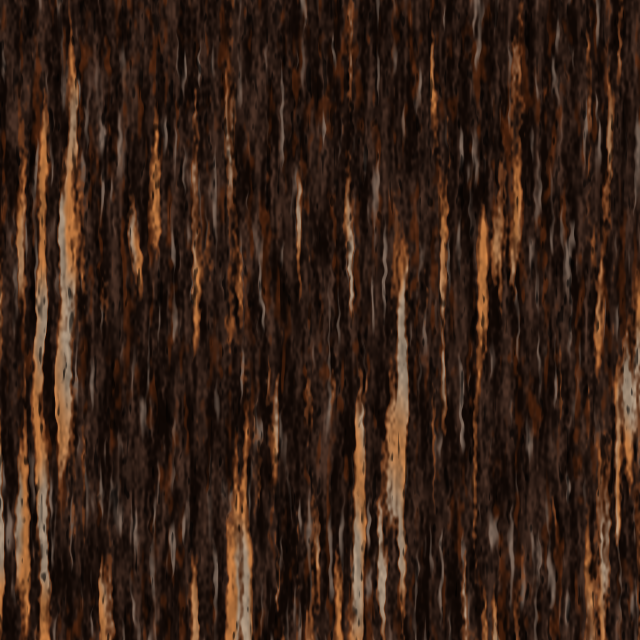
Reproduce this texture procedurally as a WebGL 2 fragment shader.

```glsl
#version 300 es
precision highp float;

uniform vec2 u_resolution;
out vec4 fragColor;

float hash(vec2 p) {
    return fract(sin(dot(p, vec2(127.1, 311.7))) * 43758.5453);
}

// Smooth random values along one vertical fibre, each with its own offset
float fibre(float column, float y) {
    y += 31.0 * hash(vec2(column, 7.3));
    float cell = floor(y);
    float t = smoothstep(0.0, 1.0, y - cell);
    return mix(hash(vec2(column, cell)), hash(vec2(column, cell + 1.0)), t);
}

// Neighbouring fibres blended across the grain
float grain(vec2 p, vec2 frequency, float seed) {
    p *= frequency;
    float column = floor(p.x);
    float t = smoothstep(0.0, 1.0, p.x - column);
    column += seed * 301.0;
    return mix(fibre(column, p.y), fibre(column + 1.0, p.y), t);
}

void main() {
    vec2 uv = gl_FragCoord.xy / u_resolution.y;

    // Slight sway and ragged fibre edges
    vec2 p = uv;
    p.x += 0.008 * (grain(uv, vec2(14.0, 7.0), 1.0) - 0.5);
    p.x += 0.005 * (grain(uv, vec2(90.0, 55.0), 2.0) - 0.5);

    // Fine texture shared by all layers
    float hair = grain(p, vec2(210.0, 22.0), 3.0);
    float speck = grain(uv, vec2(250.0, 110.0), 4.0);
    float fine = 0.6 * hair + 0.4 * speck;

    // Dark ground, drifting between brown-black and grey-brown
    float shade = 0.55 * fine + 0.45 * grain(p, vec2(95.0, 9.0), 5.0);
    vec3 color = mix(vec3(0.065, 0.03, 0.016), vec3(0.25, 0.165, 0.125),
                     smoothstep(0.22, 0.85, shade));

    // Rust-coloured fibres
    float rust = 0.6 * grain(p, vec2(120.0, 10.0), 6.0) + 0.4 * grain(uv, vec2(170.0, 50.0), 7.0);
    color = mix(color, vec3(0.34, 0.15, 0.05), 0.65 * smoothstep(0.56, 0.84, rust));

    // Short pale grey fibres
    float ash = 0.65 * grain(p, vec2(125.0, 11.0), 8.0) + 0.35 * hair;
    color = mix(color, vec3(0.47, 0.40, 0.35), 0.8 * smoothstep(0.62, 0.88, ash));

    // Long tan streaks with rust rims, gathered in loose groups
    float group = grain(uv, vec2(9.0, 2.2), 9.0) - 0.5;
    float streak = 0.58 * grain(p, vec2(62.0, 3.6), 10.0)
                 + 0.26 * grain(p, vec2(120.0, 8.0), 11.0)
                 + 0.16 * fine + 0.22 * group;
    float warmth = grain(p, vec2(45.0, 6.0), 12.0);
    vec3 tan_wood = mix(vec3(0.60, 0.52, 0.44), vec3(0.68, 0.43, 0.23),
                        smoothstep(0.25, 0.65, warmth));
    color = mix(color, vec3(0.40, 0.21, 0.10), 0.85 * smoothstep(0.59, 0.67, streak));
    color = mix(color, tan_wood, smoothstep(0.64, 0.76, streak));

    // Dark pores and brightness flicker over everything
    color *= 0.74 + 0.5 * fine;
    float pore = 0.5 * grain(p, vec2(180.0, 16.0), 13.0) + 0.5 * grain(uv, vec2(230.0, 65.0), 14.0);
    color *= 1.0 - 0.6 * smoothstep(0.62, 0.85, pore);

    fragColor = vec4(color, 1.0);
}
```
